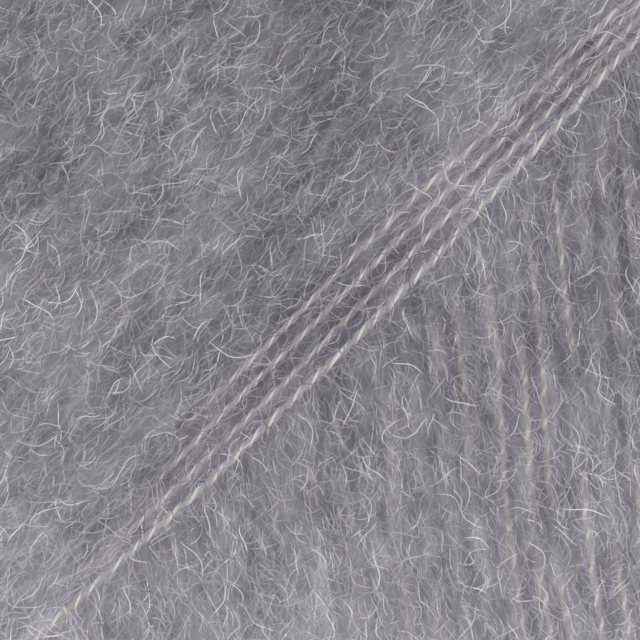
Write a three.js fragment shader that draws this texture.

```glsl
varying vec2 vUv;

#define HAIR_LAYERS 23
#define TOP_LAYERS 4
#define HAIR_WIDTH 0.0023
#define HAIR_OPACITY 0.85
#define STRANDS 4
#define STRAND_GAP 0.040
#define STRAND_WIDTH 0.0046
#define TWIST_LENGTH 0.044
#define ROW_SPACING 0.042
#define GREY_TINT vec3(0.0, -0.005, 0.018)
#define WOOL_WHITE vec3(0.80, 0.785, 0.775)

const float TAU = 6.2831853;

float hash(vec2 p) {
  return fract(sin(dot(p, vec2(127.1, 311.7))) * 43758.5453);
}

float noise(vec2 p) {
  vec2 i = floor(p), f = fract(p);
  f = f * f * (3.0 - 2.0 * f);
  return mix(mix(hash(i), hash(i + vec2(1.0, 0.0)), f.x),
             mix(hash(i + vec2(0.0, 1.0)), hash(i + vec2(1.0)), f.x), f.y);
}

vec2 turn(vec2 p, float angle) {
  float c = cos(angle), s = sin(angle);
  return vec2(c * p.x + s * p.y, c * p.y - s * p.x);
}

// Height above the lowest diagonal strand
float heightAbove(vec2 p) {
  return p.y - (-0.04 + 0.843 * p.x + 0.146 * p.x * p.x);
}

// Soft matted wool, stretched along one direction
float matted(vec2 p, float angle) {
  vec2 q = turn(p, angle) * vec2(1.0, 2.3);
  q += 0.02 * noise(p * 22.0);
  return 0.40 * noise(q * 13.0) + 0.35 * noise(q * 32.0 + 7.0)
       + 0.25 * noise(q * 75.0 + 19.0) - 0.5;
}

// One layer of scattered curved hairs
vec3 addHairs(vec3 color, vec2 p, float tone, float layer) {
  float density = mix(14.0, 38.0, hash(vec2(layer, 3.7)));
  vec2 shift = vec2(17.3, 9.1) * layer;
  vec2 grid = p * density + shift;
  for (int y = -1; y <= 1; y++) {
    for (int x = -1; x <= 1; x++) {
      vec2 cell = floor(grid) + vec2(float(x), float(y));
      float h = hash(cell + layer), k = hash(cell + 41.3);
      vec2 root = cell + vec2(h, k);
      float spread = 2.0 * hash(cell + 73.9) - 1.0;
      float flow = heightAbove((root - shift) / density) > 0.0 ? 0.85 : 1.75;
      vec2 q = turn(grid - root, flow + 1.57 * spread * abs(spread));
      float along = q.x / mix(0.35, 0.85, k);
      float bend = 1.4 * (fract(h * 37.0) - 0.5);
      float d = abs(q.y - bend * q.x * q.x - 0.05 * sin(5.0 * q.x + TAU * h));
      d /= density * sqrt(1.0 + 4.0 * bend * bend * q.x * q.x);
      float cover = (1.0 - smoothstep(0.0, HAIR_WIDTH, d))
                  * (1.0 - smoothstep(0.5, 1.0, abs(along)));
      float light = fract(k * 53.0);
      float shade = tone + mix(-0.10, 0.12, light) + 0.20 * pow(light, 9.0);
      color = mix(color, shade + GREY_TINT, HAIR_OPACITY * cover * (0.4 + 0.6 * h));
    }
  }
  return color;
}

// Two twisted plies, the brighter one passing in front
vec3 addYarn(vec3 color, float along, float across, float width, float strength) {
  float phase = TAU * (along / TWIST_LENGTH + 0.5 * noise(vec2(along * 25.0, width * 900.0)));
  float sway = 0.55 * width * sin(phase);
  float back = 1.0 - smoothstep(0.3 * width, width, abs(across + sway));
  float front = 1.0 - smoothstep(0.25 * width, 0.9 * width, abs(across - sway));
  float facing = 0.5 + 0.5 * cos(phase);
  color = mix(color, WOOL_WHITE - 0.16, strength * back * 0.75);
  return mix(color, WOOL_WHITE - 0.10 + 0.12 * facing, strength * front * (0.35 + 0.65 * facing));
}

void main() {
  vec2 p = vUv;
  float above = heightAbove(p);
  float below = smoothstep(-0.02, 0.06, -above);

  // Broad light and shade
  float tone = mix(0.568, 0.508, p.y) + 0.09 * (noise(p * 4.0 + 2.0) - 0.5);
  float shadow = (above - 0.05) / 0.07;
  tone -= 0.035 * exp(-shadow * shadow) * smoothstep(0.2, 0.5, p.x);
  float clumps = mix(matted(p, 0.85), matted(p, 1.7), below);

  // Wound rows in the lower right
  float rowArea = smoothstep(0.04, 0.16, -above) * smoothstep(0.35, 0.75, p.x);
  float row = (p.x + 0.11 * p.y + 0.014 * noise(p * vec2(5.0, 9.0))) / ROW_SPACING;
  tone += 0.025 * rowArea * cos(TAU * (row - 0.5));
  vec3 color = tone - 0.065 + 0.30 * clumps + GREY_TINT;
  tone += 0.10 * clumps;

  for (int i = 0; i < HAIR_LAYERS; i++) color = addHairs(color, p, tone, float(i));

  float rowId = floor(row);
  float rowAcross = (fract(row) - 0.5 + 0.4 * (hash(vec2(rowId, 5.0)) - 0.5)) * ROW_SPACING;
  float rowShow = smoothstep(0.3, 0.75, noise(vec2(rowId * 3.1, p.y * 6.0)));
  color = addYarn(color, p.y + hash(vec2(rowId, 8.0)), rowAcross, 0.0048,
                  rowArea * rowShow * mix(0.25, 0.75, smoothstep(0.6, 0.95, p.x)));

  // Diagonal strands, spreading towards the middle
  float slope = 0.843 + 0.292 * p.x;
  for (int i = 0; i < STRANDS; i++) {
    float n = float(i);
    float rise = n * STRAND_GAP * (0.6 + 0.45 * sin(0.5 * TAU * p.x));
    float wobble = 0.010 * (noise(vec2(p.x * 9.0, n * 7.3)) - 0.5);
    float across = (above - rise - wobble) / sqrt(1.0 + slope * slope);
    float ends = smoothstep(0.03 + 0.07 * n, 0.15 + 0.09 * n, p.x + 0.1 * step(n, 0.5));
    float fade = mix(1.0, 0.55 + 0.4 * noise(vec2(p.x * 12.0, n * 5.0)), step(0.5, n));
    color = addYarn(color, 1.4 * p.x + 0.37 * n, across,
                    STRAND_WIDTH + 0.0012 * step(n, 0.5), ends * fade);
  }

  for (int i = 0; i < TOP_LAYERS; i++)
    color = addHairs(color, p, tone + 0.02, float(i + HAIR_LAYERS));

  gl_FragColor = vec4(clamp(color, 0.0, 1.0), 1.0);
}
```
